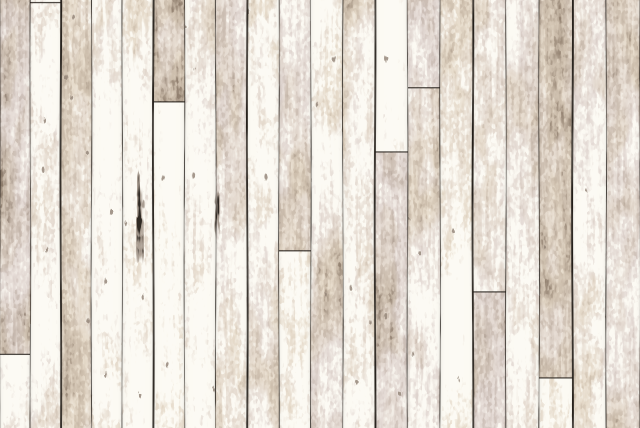
Give the GLSL for this texture, as a WebGL 2 fragment shader.

```glsl
#version 300 es
precision highp float;
// Whitewashed, weathered vertical floorboards with dark seams and staggered butt joints.

#define BOARDS 20.0
#define BOW 1.15          // how much narrower the left boards are
#define ASPECT 1.5
#define SEAM_THIN 0.0011  // half widths, in canvas heights
#define SEAM_WIDE 0.0022
#define JOINT_HALF 0.0015
#define TONE_CONTRAST 1.2
#define PATCHINESS 0.62
#define STREAKS 0.36
#define FLAKING 0.42
#define GRAIN 0.03
#define GOUGE vec2(0.328, 0.488)

uniform vec2 u_resolution;
out vec4 fragColor;

const vec3 PAINT = vec3(0.99, 0.982, 0.955);
const vec3 BEIGE = vec3(0.90, 0.87, 0.835);
const vec3 TAN = vec3(0.80, 0.755, 0.71);
const vec3 BROWN = vec3(0.56, 0.50, 0.45);
const vec3 GAP = vec3(0.13, 0.11, 0.09);
const vec3 WARM = vec3(1.01, 0.995, 0.96);
const vec3 COOL = vec3(0.995, 0.985, 1.003);

// Height of the butt joint on each board; negative means none.
const float JOINT[20] = float[20](
  0.172, 0.994, -1., -1., -1., 0.762, -1., -1., -1., 0.414,
  -1., -1., 0.645, 0.795, -1., 0.318, -1., 0.117, -1., -1.);

// Paint wear of each board: upper part, lower part.
const vec2 WEAR[20] = vec2[20](
  vec2(.75, .35), vec2(.40, .30), vec2(.62, .60), vec2(.30, .12), vec2(.20, .10),
  vec2(.82, .15), vec2(.38, .20), vec2(.65, .28), vec2(.40, .65), vec2(.55, .10),
  vec2(.18, .62), vec2(.55, .50), vec2(.08, .72), vec2(.70, .48), vec2(.52, .12),
  vec2(.42, .75), vec2(.55, .35), vec2(.78, .20), vec2(.50, .30), vec2(.60, .55));

vec3 hash3(vec2 p) {
  vec3 q = fract(p.xyx * vec3(0.1031, 0.1030, 0.0973));
  q += dot(q, q.yxz + 33.33);
  return fract((q.xxy + q.yzz) * q.zyx);
}

// Cellular noise: x = blended cell value, y = nearest distance, z = nearest value.
vec3 cells(vec2 p) {
  vec2 base = floor(p);
  float total = 0.0, sum = 0.0, nearest = 9.0, value = 0.0;
  for (int j = -1; j <= 1; j++)
    for (int i = -1; i <= 1; i++) {
      vec2 cell = base + vec2(i, j);
      vec3 h = hash3(cell);
      vec2 d = cell + h.xy - p;
      float d2 = dot(d, d), weight = exp(-6.0 * d2);
      total += weight;
      sum += weight * h.z;
      if (d2 < nearest) { nearest = d2; value = h.z; }
    }
  return vec3(sum / total, sqrt(nearest), value);
}

// Exact share of a pixel covered by a line of the given half width.
float lineCover(float d, float halfWidth, float px) {
  return clamp((min(d + 0.5 * px, halfWidth) - max(d - 0.5 * px, -halfWidth)) / px, 0.0, 1.0);
}

void main() {
  vec2 uv = gl_FragCoord.xy / u_resolution;
  vec2 p = uv * vec2(ASPECT, 1.0);
  float px = 1.0 / u_resolution.y;

  // Board layout
  float across = BOARDS * uv.x + BOW * uv.x * (1.0 - uv.x) + 0.012 * sin(uv.y * 7.0 + uv.x * 40.0);
  float boardWidth = ASPECT / (BOARDS + BOW * (1.0 - 2.0 * uv.x));
  float board = clamp(floor(across), 0.0, BOARDS - 1.0);
  float seam = floor(across + 0.5);
  float seamDist = (across - seam) * boardWidth;
  float joint = JOINT[int(board)];
  vec2 wear = WEAR[int(board)];
  float upper = step(joint, uv.y);
  float tone = joint > 0.0 ? mix(wear.y, wear.x, upper)
                           : mix(wear.y, wear.x, smoothstep(0.2, 0.8, uv.y));
  tone = 0.40 + TONE_CONTRAST * (tone - 0.42);

  // Worn paint: broad patches, long streaks, small flakes, fibres
  vec2 q = p + 9.0 * hash3(vec2(board, upper) + 3.0).xy;
  float broad = cells(q * vec2(9.0, 4.5)).x - 0.5;
  float patches = cells(q * vec2(32.0, 13.0)).x - 0.5;
  float streaks = cells(q * vec2(150.0, 8.0)).x - 0.5;
  float mottle = cells(q * vec2(85.0, 42.0)).x - 0.5;
  float flakes = cells(q * vec2(190.0, 120.0)).x - 0.5;
  float fibre = sin(q.x * 410.0 + 5.0 * patches + 2.0 * sin(q.y * 9.0))
              + sin(q.x * 690.0 + 4.0 * sin(q.y * 5.0) + 6.0 * mottle);
  float w = tone + PATCHINESS * (broad + 0.7 * patches) + STREAKS * (streaks + 0.8 * mottle)
          + FLAKING * flakes + GRAIN * fibre;

  vec3 color = mix(PAINT, BEIGE, smoothstep(0.12, 0.6, w));
  color = mix(color, TAN, smoothstep(0.55, 1.0, w));
  color = mix(color, BROWN, smoothstep(0.95, 1.5, w));
  float warmth = clamp(0.3 + 0.5 * float(mod(board, 3.0) == 2.0) + 1.2 * broad + patches, 0.0, 1.0);
  color *= mix(vec3(1.0), mix(COOL, WARM, warmth), smoothstep(0.1, 0.7, w));

  // Sparse small knots and nail marks
  vec3 knot = cells(q * vec2(34.0, 20.0));
  float spot = smoothstep(0.15, 0.04, knot.y + 0.2 * flakes) * step(0.96, knot.z);
  color = mix(color, BROWN, 0.8 * spot);

  // Splintered gouges, the second one smaller
  for (int i = 0; i < 2; i++) {
    float k = float(i);
    vec2 d = (p - GOUGE - k * vec2(0.18, 0.01)) / (vec2(0.009, 0.085) * (1.0 - 0.4 * k));
    float r = length(d) + 1.5 * streaks + 0.9 * mottle;
    color = mix(color, BROWN, 0.75 * smoothstep(1.1, 0.6, r));
    color = mix(color, GAP, 0.9 * smoothstep(0.6, 0.25, r));
  }

  // Grimy edges, seams and joints
  color *= 1.0 - 0.10 * exp(-abs(seamDist) / 0.003);
  float wide = float(mod(seam + 2.0 * step(9.5, seam), 3.0) == 2.0);
  float uneven = cells(vec2(seam * 5.0, p.y * 16.0)).x;
  float seamInk = mix(0.35 + 0.55 * uneven, 0.75 + 0.25 * uneven, wide);
  color = mix(color, GAP, seamInk * lineCover(seamDist, mix(SEAM_THIN, SEAM_WIDE, wide), px));
  color = mix(color, GAP, 0.8 * lineCover(uv.y - joint, JOINT_HALF, px));

  fragColor = vec4(color, 1.0);
}
```
